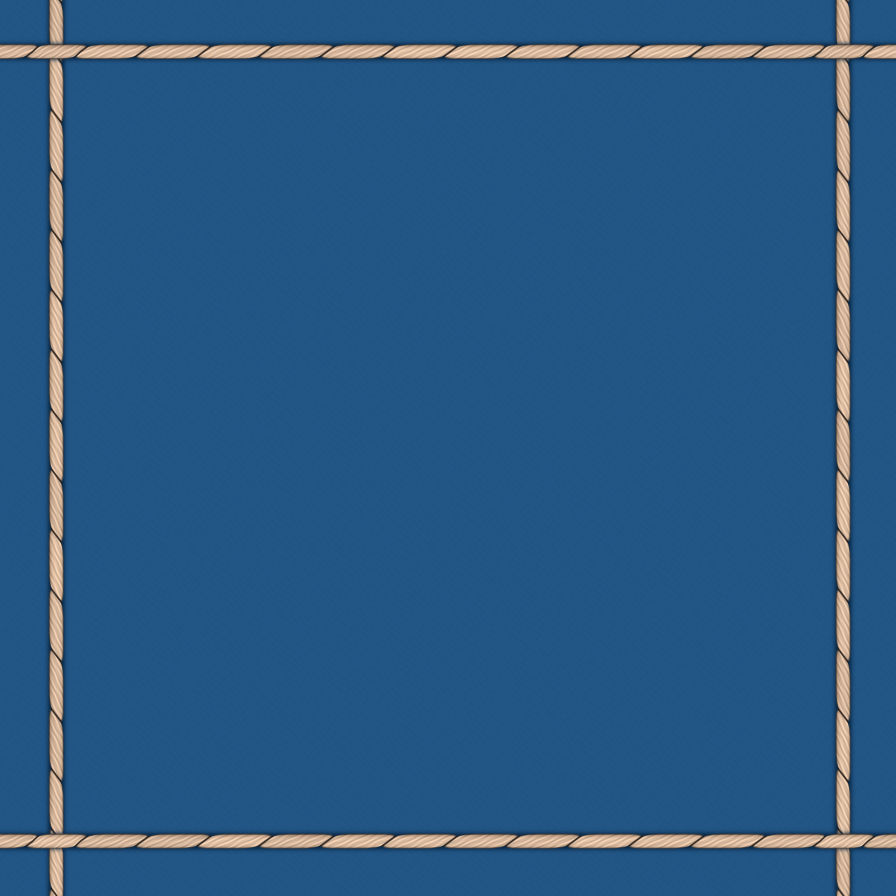
This pattern is drawn by a three.js fragment shader. Its source:

```glsl
// A blue ground framed by two level and two upright twisted cords that cross near the corners.
// Each cord is a chain of skewed strands: fract gives the strand, a pinched profile its outline,
// and layered sines its fibres. A soft shadow lies under every cord.
varying vec2 vUv;

float hash(float n) {
  return fract(sin(n * 12.9898) * 4375.85);
}

// Faint grain of the ground
float grain(vec2 p) {
  return sin(p.x * 610.0 + 2.0 * sin(p.y * 170.0))
       * sin(p.y * 570.0 + 2.0 * sin(p.x * 190.0))
       + 0.5 * sin((p.x + p.y) * 830.0 + 3.0 * sin(p.x * 90.0));
}

// Strand coordinate of a level cord: a short strand at each crossing, then twelve long ones
float levelStrand(float x) {
  float s = mod(x - 0.0365, 0.8789);
  return s < 0.0534 ? s / 0.0534 : 1.0 + (s - 0.0534) / 0.0688;
}

// Strand coordinate of an upright cord, evenly spaced
float uprightStrand(float y) {
  return (y - 0.9375) / 0.0669 + 20.0;
}

// Lays one cord over the ground; strand counts along it, offset is the distance from its axis
vec3 layCord(vec3 ground, float strand, float offset, float seed) {
  float halfWidth = 0.0081;
  float across = offset / halfWidth;
  float twisted = strand - 0.16 * clamp(across, -1.5, 1.5);
  float along = fract(twisted);
  float random = hash(floor(twisted) + seed);

  // Outline, pinched where strands meet
  float pinch = pow(abs(2.0 * along - 1.0), 6.0);
  float edge = (abs(across) - 1.0 + 0.34 * pinch) * halfWidth;

  // Shadow
  float gap = max(abs(offset) - 0.006, 0.0);
  vec3 col = mix(ground, vec3(0.03, 0.13, 0.23), 0.8 * exp(-gap * gap / 0.000018));

  // Rounded body with diagonal fibres
  float lit = 1.0 - 0.75 * pow(min(abs(across + 0.08), 1.0), 3.0);
  vec3 body = mix(vec3(0.54, 0.43, 0.34), vec3(0.91, 0.78, 0.67), lit);
  float fibre = sin(9.0 * across - 36.0 * strand + 6.28 * random + 0.8 * sin(strand * 17.0));
  fibre += 0.5 * sin(15.0 * across - 55.0 * strand + 9.0 * random);
  body *= 0.95 + 0.08 * fibre + 0.06 * (random - 0.5);

  // Dark seams and rim
  float seam = min(along, 1.0 - along);
  body = mix(vec3(0.22, 0.18, 0.15), body, smoothstep(0.004, 0.045, seam));
  body *= mix(1.0, 0.55, smoothstep(-0.0018, 0.0, edge));

  return mix(col, body, 1.0 - smoothstep(-0.0009, 0.0009, edge));
}

void main() {
  vec3 col = vec3(0.13, 0.335, 0.522) + 0.004 * grain(vUv);

  // Upright cords lie beneath the level ones
  for (int i = 0; i < 2; i++) {
    float side = float(i);
    float axis = mix(0.0628, 0.9410, side);
    col = layCord(col, uprightStrand(vUv.y), axis - vUv.x, 31.0 + 40.0 * side);
  }
  for (int i = 0; i < 2; i++) {
    float side = float(i);
    float axis = mix(0.0612, 0.9424, side);
    col = layCord(col, levelStrand(vUv.x), vUv.y - axis, 7.0 + 50.0 * side);
  }

  gl_FragColor = vec4(col, 1.0);
}
```
